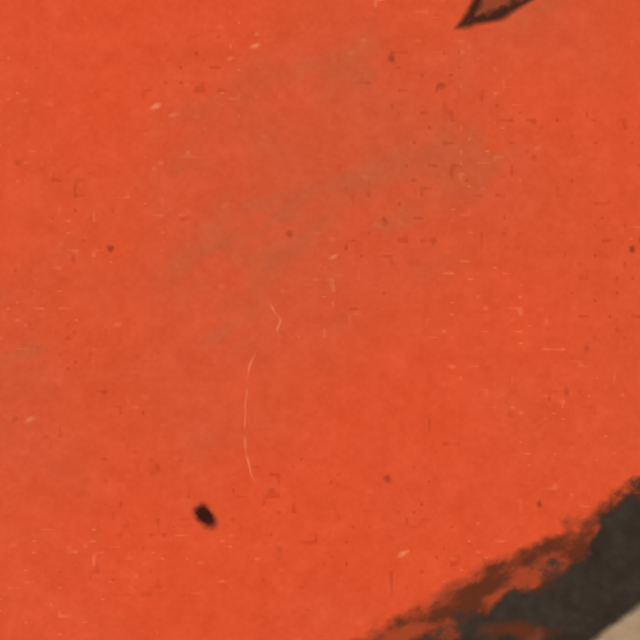
Give the GLSL for this texture, as a three.js fragment shader.

```glsl
// Worn vermilion paint with a dark brush stroke, specks and pale scratches.
varying vec2 vUv;

float hash(vec2 p) {
  return fract(sin(dot(p, vec2(127.1, 311.7))) * 43758.5453);
}

float noise(vec2 p) {
  vec2 i = floor(p), f = fract(p);
  f = f * f * (3.0 - 2.0 * f);
  return mix(mix(hash(i), hash(i + vec2(1.0, 0.0)), f.x),
             mix(hash(i + vec2(0.0, 1.0)), hash(i + 1.0), f.x), f.y);
}

float fbm(vec2 p) {
  float sum = 0.0, amp = 0.5;
  for (int i = 0; i < 5; i++) {
    sum += amp * noise(p);
    p = mat2(1.6, 1.2, -1.2, 1.6) * p + 7.3;
    amp *= 0.5;
  }
  return sum;
}

vec2 rotate(vec2 p, float a) {
  return vec2(cos(a) * p.x + sin(a) * p.y, cos(a) * p.y - sin(a) * p.x);
}

// Soft ellipse, 1 at the centre and 0 outside
float blob(vec2 p, vec2 radius) {
  return 1.0 - smoothstep(0.0, 1.6, length(p / radius));
}

// Thin faded line around x = 0 between two heights
float hair(float x, float y, float low, float high) {
  return (1.0 - smoothstep(0.0, 0.0038, abs(x)))
       * smoothstep(low, low + 0.015, y) * (1.0 - smoothstep(high - 0.015, high, y));
}

// Orange ground with a rubbed diagonal band and fine grain
vec3 wornPaint(vec2 p) {
  vec2 along = rotate(p, 0.55);
  float offset = p.y - 0.35 - 0.75 * p.x;
  float band = exp(-offset * offset * 14.0);
  float cloud = fbm(p * 6.0 + 3.0);
  float streak = fbm(along * vec2(9.0, 22.0));
  float wear = band * (0.2 + 0.65 * cloud) + 0.5 * (cloud - 0.35);
  vec3 color = mix(vec3(0.868, 0.32, 0.176), vec3(0.80, 0.345, 0.22), clamp(wear, 0.0, 1.0));
  float rubbed = band * smoothstep(0.48, 0.75, streak) * smoothstep(0.35, 0.6, cloud);
  color = mix(color, vec3(0.71, 0.38, 0.25), 0.4 * rubbed);
  float grain = noise(p * 140.0) + noise(rotate(p, 0.6) * 190.0) + noise(p * 75.0 + 4.0) - 1.5;
  float mottle = fbm(p * 34.0 + 5.0) - 0.48;
  color += grain * vec3(0.011, 0.013, 0.012) + mottle * vec3(0.04, 0.03, 0.03);
  float pits = smoothstep(0.8, 1.0, noise(p * 85.0 + 31.0)) * smoothstep(0.4, 0.7, noise(p * 9.0));
  float dust = smoothstep(0.82, 1.0, noise(p * vec2(75.0, 110.0) + 57.0)) * smoothstep(0.4, 0.7, noise(p * 8.0 + 20.0));
  return color - pits * vec3(0.07, 0.04, 0.03) + dust * vec3(0.03, 0.07, 0.06);
}

void main() {
  vec2 p = vUv;
  vec3 color = wornPaint(p);
  float rough = fbm(p * 24.0) - 0.48;
  float fine = fbm(p * 60.0 + 9.0) - 0.48;

  // Scattered dark specks and small pale flecks
  for (int i = 0; i < 56; i++) {
    float k = float(i);
    vec2 center = vec2(hash(vec2(k, 1.7)), hash(vec2(k, 5.3)));
    float size = hash(vec2(k, 9.1));
    vec2 d = p - center + 0.012 * vec2(fine, rough);
    if (i < 18) {
      color = mix(color, vec3(0.45, 0.17, 0.11), (0.15 + 0.65 * size * size) * blob(d, vec2(0.005, 0.006)));
    } else {
      float bright = 0.12 + 0.6 * pow(size, 6.0);
      color = mix(color, vec3(0.93, 0.57, 0.43), bright * blob(rotate(d, size - 0.5), vec2(0.003 + 0.006 * size, 0.004)));
    }
  }

  // Large spot
  vec2 spot = rotate(p - vec2(0.32, 0.193), -0.75) + 0.012 * vec2(rough, fine);
  color = mix(color, vec3(0.19, 0.09, 0.07), min(1.5 * blob(spot, vec2(0.019, 0.013)), 0.93));

  // Long bent scratch and small hook
  float bend = p.y - 0.35, hook = p.y - 0.49;
  float scratch = hair(p.x - 0.380 - 2.0 * bend * bend + 0.014 * rough, p.y, 0.245, 0.455)
                + hair(p.x - 0.437 + 12.0 * hook * hook + 0.012 * fine, p.y, 0.466, 0.53);
  color = mix(color, vec3(0.92, 0.50, 0.36), 0.65 * scratch * smoothstep(0.0, 0.7, noise(p * 65.0)));

  // Tip of an outlined leaf at the top edge
  float u = p.x - 0.71, h = p.y - 0.955;
  float leaf = min((h - 3.1 * u * u) / 1.1, (1.5 * u - h) / 1.8) + 0.012 * rough;
  vec3 leafColor = mix(vec3(0.27, 0.15, 0.10), vec3(0.58, 0.27, 0.16), smoothstep(0.006, 0.020, leaf + 0.02 * fine));
  color = mix(color, leafColor, smoothstep(-0.006, 0.007, leaf));

  // Broad stroke: ragged brown rim around a charcoal core
  float depth = 0.03 + 0.56 * (p.x - 0.61) - p.y + 0.04 * rough + 0.02 * fine;
  float patches = fbm(rotate(p, 0.55) * vec2(20.0, 34.0));
  vec3 rim = mix(vec3(0.35, 0.18, 0.11), vec3(0.62, 0.26, 0.15), smoothstep(0.32, 0.66, patches));
  color = mix(color, rim, 0.92 * smoothstep(-0.010, 0.018, depth));
  float coreEdge = mix(0.070, 0.016, smoothstep(0.87, 0.95, p.x));
  float core = smoothstep(-0.016, 0.016, depth - coreEdge + 0.06 * rough);
  float gap = blob(p - vec2(0.81, 0.016) + 0.05 * rough, vec2(0.055, 0.018));
  vec3 charcoal = vec3(0.228, 0.188, 0.155) + 0.06 * fine + 0.06 * rough;
  color = mix(color, charcoal, core * (1.0 - gap));

  // Bare beige corner below the stroke
  float corner = 0.75 * (p.x - 0.925) - p.y + 0.02 * rough;
  color = mix(color, vec3(0.66, 0.55, 0.43) + 0.08 * fine, smoothstep(-0.010, 0.012, corner));

  gl_FragColor = vec4(color, 1.0);
}
```
